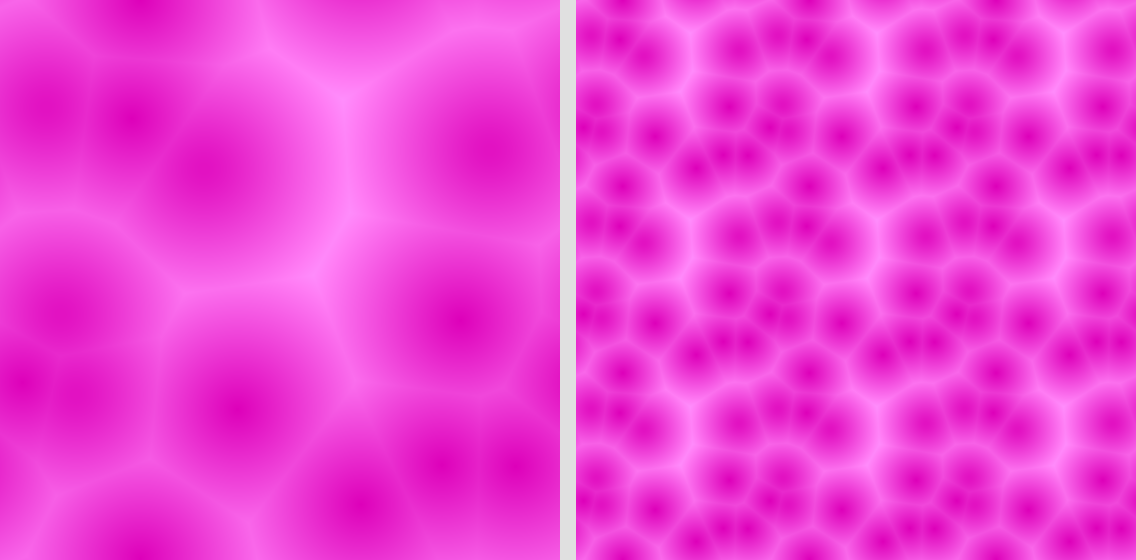
Left: one tile. Right: repeated 3 by 3.
A WebGL 1 fragment shader for this texture:

```glsl
precision highp float;
// Soft magenta cells: the distance to the nearest of a few scattered seeds
// blends a deep core colour into pale ridges where neighbouring cells meet.
// Distances wrap around the unit square, so the pattern tiles.

uniform vec2 u_resolution;

const int SEED_COUNT = 13;

// Even sequence pushed around strongly, so seeds clump and leave wide gaps.
vec2 seedPosition(float i) {
  vec2 spread = i * vec2(0.7549, 0.5698);
  vec2 jitter = 0.28 * sin(i * i * vec2(1.7, 2.9) + vec2(1.0, 4.0));
  return fract(spread + jitter);
}

// Shortest offset between two points on the repeating square.
vec2 wrapOffset(vec2 offset) {
  return offset - floor(offset + 0.5);
}

float cellDistance(vec2 uv) {
  float nearest = 1.0;
  for (int n = 0; n < SEED_COUNT; n++) {
    float i = float(n);
    vec2 offset = wrapOffset(uv - seedPosition(i));
    // Some cores are blunt, which also bends the ridges around them.
    float bluntness = 0.035 * step(0.6, fract(i * 0.618));
    nearest = min(nearest, length(vec3(offset, bluntness)));
  }
  return nearest;
}

void main() {
  vec2 uv = gl_FragCoord.xy / u_resolution;
  vec3 coreMagenta = vec3(0.867, 0.0, 0.728);
  vec3 ridgePink = vec3(1.03, 0.6, 1.01);
  float glow = min(3.3 * cellDistance(uv), 1.0);
  vec3 color = mix(coreMagenta, ridgePink, glow);
  gl_FragColor = vec4(min(color, 1.0), 1.0);
}
```
